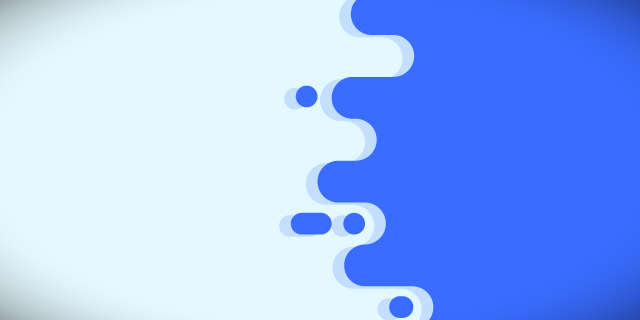
This background is drawn by a Shadertoy shader. Its source:

```glsl
// Pale and blue halves joined by interlocking rounded fingers, with pills, soft shadows and a vignette.
#define ROW_HEIGHT 0.1309
#define ROW_OFFSET 0.0215
#define PILL_RADIUS 0.0339
#define SHADOW_SHIFT vec2(-0.0365, -0.0072)
#define VIGNETTE_START 1.0
#define VIGNETTE_DEPTH 0.33
#define SAMPLES 4
#define PALE vec3(0.894, 0.973, 1.0)
#define BLUE vec3(0.224, 0.424, 1.0)
#define SHADOW vec3(0.765, 0.871, 1.0)

const int ROWS = 8;
const int PILLS = 4;

// Finger tips from top to bottom: even rows are blue, odd rows are pale
const float TIPS[ROWS] = float[](0.0964, 0.2943, 0.0365, 0.1771,
                                 -0.0078, 0.2057, 0.0755, 0.3542);

// Pill axes: left end, right end, height
const vec3 PILL_AXES[PILLS] = vec3[](
    vec3(-0.0417, -0.0417, 0.6985), vec3(-0.0573, 0.0026, 0.3010),
    vec3(0.1068, 0.1068, 0.3010), vec3(0.2500, 0.2578, 0.0404));

// True on the blue side of the wavy border
bool insideFingers(vec2 p) {
    float rowPos = (1.0 - p.y + ROW_OFFSET) / ROW_HEIGHT;
    int row = clamp(int(floor(rowPos)), 0, ROWS - 1);
    float radius = 0.5 * ROW_HEIGHT;
    float dy = (fract(rowPos) - 0.5) * ROW_HEIGHT;
    float inset = radius - sqrt(max(radius * radius - dy * dy, 0.0));
    float side = (row % 2 == 0) ? 1.0 : -1.0;
    return p.x > TIPS[row] + side * inset;
}

bool insidePills(vec2 p) {
    for (int i = 0; i < PILLS; i++) {
        vec3 axis = PILL_AXES[i];
        vec2 nearest = vec2(clamp(p.x, axis.x, axis.y), axis.z);
        if (distance(p, nearest) < PILL_RADIUS) return true;
    }
    return false;
}

bool insideShape(vec2 p) {
    return insideFingers(p) || insidePills(p);
}

vec3 sceneColor(vec2 p) {
    if (insideShape(p)) return BLUE;
    return insideShape(p - SHADOW_SHIFT) ? SHADOW : PALE;
}

void mainImage(out vec4 fragColor, in vec2 fragCoord) {
    // Average a grid of samples for smooth edges
    vec3 color = vec3(0.0);
    for (int i = 0; i < SAMPLES * SAMPLES; i++) {
        vec2 cell = vec2(i % SAMPLES, i / SAMPLES);
        vec2 jitter = (cell + 0.5) / float(SAMPLES) - 0.5;
        vec2 p = (fragCoord + jitter) / iResolution.y;
        p.x -= 0.5 * iResolution.x / iResolution.y;
        color += sceneColor(p);
    }
    color /= float(SAMPLES * SAMPLES);

    // Elliptical darkening that reaches only the corners
    float reach = length(2.0 * fragCoord / iResolution.xy - 1.0);
    float corner = max(reach - VIGNETTE_START, 0.0) / (sqrt(2.0) - VIGNETTE_START);
    color *= 1.0 - VIGNETTE_DEPTH * corner * corner;

    fragColor = vec4(color, 1.0);
}
```
